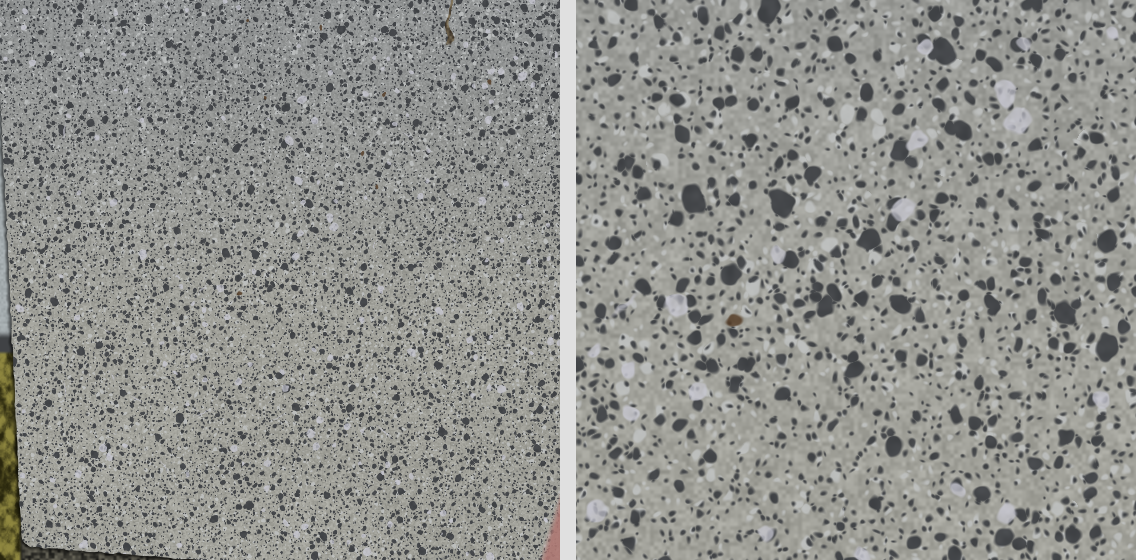
Left, the full canvas; right, a detail of the centre.
Reproduce this texture procedurally as a three.js fragment shader.

```glsl
// Speckled grey stone slab with a mossy gap at its left and lower edges.
varying vec2 vUv;

// Sine-free hash: three random values per cell.
vec3 hash3(vec2 p) {
  vec3 q = fract(p.xyx * vec3(0.1031, 0.1030, 0.0973));
  q += dot(q, q.yxz + 33.33);
  return fract((q.xxy + q.yzz) * q.zyx);
}

float noise(vec2 p) {
  vec2 i = floor(p), f = fract(p);
  f = f * f * (3.0 - 2.0 * f);
  return mix(mix(hash3(i).x, hash3(i + vec2(1, 0)).x, f.x),
             mix(hash3(i + vec2(0, 1)).x, hash3(i + vec2(1, 1)).x, f.x), f.y);
}

float fbm(vec2 p) {
  float sum = 0.0, gain = 0.5;
  for (int i = 0; i < 4; i++) {
    sum += gain * noise(p);
    p = p * 2.03 + 17.1;
    gain *= 0.5;
  }
  return sum;
}

// Coverage of randomly placed ellipses, one candidate per grid cell.
// Radii are in cells; stretch lengthens each ellipse along its own axis.
float scatter(vec2 p, float grid, float share, vec2 radii, float stretch, float seed) {
  p = p * grid + seed * 0.37;
  vec2 cell = floor(p);
  float coverage = 0.0;
  for (int y = -1; y <= 1; y++) {
    for (int x = -1; x <= 1; x++) {
      vec2 id = cell + vec2(x, y);
      vec3 place = hash3(id + seed * 7.0);
      vec3 form = hash3(id + seed * 13.0 + 91.0);
      float angle = 1.57 + (form.x - 0.5) * 2.4;
      vec2 d = p - id - 0.15 - 0.7 * place.xy;
      d = vec2(dot(d, vec2(cos(angle), sin(angle))),
               dot(d, vec2(-sin(angle), cos(angle))));
      d.x /= mix(1.0, stretch, form.y);
      float radius = mix(radii.x, radii.y, form.z * form.z);
      float edge = 0.0009 * grid;
      float dot1 = 1.0 - smoothstep(-edge, edge, length(d) - radius);
      coverage = max(coverage, dot1 * step(place.z, share));
    }
  }
  return coverage;
}

vec3 stone(vec2 uv) {
  // Wobble the domain so that the paint drops are not perfect ovals.
  vec2 p = uv + 0.0028 * (vec2(noise(uv * 190.0), noise(uv * 190.0 + 50.0)) - 0.5);

  // Cool, shaded top fading to a warmer, lighter foot.
  vec3 color = mix(vec3(0.635, 0.635, 0.605), vec3(0.575, 0.585, 0.585),
                   smoothstep(0.35, 1.0, uv.y));
  color += 0.05 * (fbm(uv * 5.0) - 0.47);
  color += 0.11 * (noise(uv * 420.0) - 0.5) + 0.05 * (noise(uv * 150.0) - 0.5);

  // Pale drops gather in loose clusters.
  float cluster = smoothstep(0.25, 0.7, fbm(uv * 9.0 + 4.0));
  float pale = scatter(p, 155.0, 0.26, vec2(0.14, 0.3), 1.4, 1.0);
  pale = max(pale, scatter(p, 80.0, 0.12 + 0.2 * cluster, vec2(0.14, 0.32), 1.5, 2.0));
  color = mix(color, vec3(0.76, 0.77, 0.77), 0.8 * pale);

  // Dark drops in three sizes.
  float dark = scatter(p, 175.0, 0.46, vec2(0.15, 0.3), 1.5, 3.0);
  dark = max(dark, scatter(p, 84.0, 0.5, vec2(0.13, 0.33), 1.5, 4.0));
  dark = max(dark, scatter(p, 39.0, 0.26, vec2(0.12, 0.28), 1.35, 5.0));
  color = mix(color, vec3(0.22, 0.23, 0.245) + 0.05 * noise(uv * 200.0), 0.95 * dark);

  // Large white drops, thin scratches and rare rust flecks lie on top.
  float white = scatter(p, 36.0, 0.04 + 0.18 * cluster, vec2(0.12, 0.27), 1.4, 6.0);
  white *= 0.65 + 0.35 * noise(uv * 240.0);
  white = max(white, 0.75 * scatter(p, 16.0, 0.11, vec2(0.016, 0.026), 12.0, 7.0));
  color = mix(color, vec3(0.78, 0.78, 0.82), 0.9 * white);
  float rust = scatter(p, 10.0, 0.1, vec2(0.022, 0.045), 1.6, 8.0);
  return mix(color, vec3(0.32, 0.22, 0.13), 0.8 * rust);
}

// Neighbouring slab, dark joint and moss beyond the left edge.
vec3 surroundings(vec2 uv) {
  vec3 moss = mix(vec3(0.16, 0.15, 0.05), vec3(0.56, 0.53, 0.25),
                  smoothstep(0.25, 0.7, fbm(uv * vec2(60.0, 45.0))));
  vec3 neighbour = vec3(0.64, 0.67, 0.68) + 0.08 * (noise(uv * 250.0) - 0.5);
  vec3 joint = mix(vec3(0.25, 0.26, 0.27), neighbour, smoothstep(0.395, 0.41, uv.y));
  vec3 color = mix(moss, joint, smoothstep(0.366, 0.374, uv.y));
  vec3 under = mix(vec3(0.1, 0.1, 0.09), vec3(0.42, 0.41, 0.36), noise(uv * 190.0));
  return mix(color, under, smoothstep(0.033, 0.04, uv.x) * step(uv.y, 0.06));
}

void main() {
  vec2 uv = vUv;

  // Slab outline: slanting left and bottom edges with a rounded corner.
  vec2 outside = vec2(0.0405 - 0.0485 * uv.y - uv.x, 0.028 - 0.08 * uv.x - uv.y);
  outside += 0.003 * (noise(uv * 90.0) - 0.5);
  float slab = length(max(outside + 0.02, 0.0)) - 0.02;
  vec3 ground = surroundings(uv) * mix(0.45, 1.0, smoothstep(0.0, 0.008, slab));
  vec3 color = mix(stone(uv), ground, smoothstep(-0.001, 0.001, slab));

  // Frayed brown twig hanging from the top edge.
  float bend = 0.802 + 0.012 * (noise(vec2(uv.y * 45.0, 3.0)) - 0.5);
  float twig = abs(uv.x - bend) - 0.002 - 0.006 * smoothstep(0.97, 0.93, uv.y) * noise(uv * 160.0);
  float hanging = (1.0 - smoothstep(-0.001, 0.001, twig)) * smoothstep(0.917, 0.925, uv.y);
  vec3 bark = mix(vec3(0.17, 0.13, 0.09), vec3(0.56, 0.5, 0.38), noise(uv * 210.0));
  color = mix(color, bark, 0.9 * hanging);

  // Soft pink blur in the lower right corner.
  float blur = smoothstep(-0.008, 0.008, uv.x - 0.968 - 0.3 * uv.y);
  color = mix(color, vec3(0.68, 0.47, 0.45), 0.9 * blur);

  gl_FragColor = vec4(color, 1.0);
}
```
